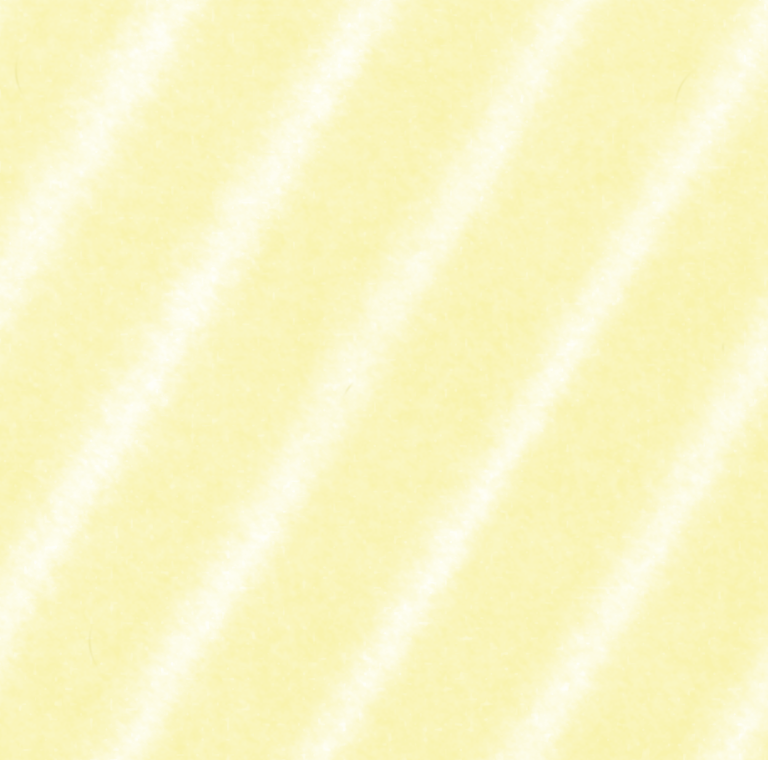
A Shadertoy shader for this texture:

```glsl
// Pale yellow marker strokes on white paper: slanted, evenly spaced streaks of
// bare paper show between the strokes. Each streak is a soft ragged profile in
// a slanted repeat; layered value noise adds blotches, grain and flecks.

const vec3 INK = vec3(0.976, 0.953, 0.680);
const vec3 PAPER = vec3(0.998, 0.998, 0.970);
const vec3 FIBRE = vec3(0.89, 0.86, 0.50);

const float SLANT = 0.605;        // sideways shift per unit of height
const float PERIOD = 0.265;       // horizontal distance between streaks
const float OFFSET = -0.030;      // position of streak 0 on the top edge
const float SOFT_WIDTH = 0.180;   // left flank of a streak, in periods
const float SHARP_WIDTH = 0.135;  // right flank of a streak, in periods
const float STREAK_GAIN = 0.60;   // how much paper shows in a streak
const float BASE_WASH = 0.165;    // paper showing through the plain ink
const float RAGGED = 0.11;        // fraying of the streak edges, in periods
const float BREAKUP = 0.42;       // speckling inside the streaks
const float GRAIN_SCALE = 150.0;  // grain cells per canvas height
const int FLECKS = 5;

float hash(vec2 p) {
    return fract(sin(dot(p, vec2(127.1, 311.7))) * 43758.5453);
}

float valueNoise(vec2 p) {
    vec2 cell = floor(p);
    vec2 f = fract(p);
    f = f * f * (3.0 - 2.0 * f);
    float low = mix(hash(cell), hash(cell + vec2(1.0, 0.0)), f.x);
    float high = mix(hash(cell + vec2(0.0, 1.0)), hash(cell + vec2(1.0)), f.x);
    return mix(low, high, f.y);
}

// Layered noise centred on zero
float fbm(vec2 p) {
    float sum = 0.0;
    float gain = 0.5;
    for (int i = 0; i < 4; i++) {
        sum += gain * (valueNoise(p) - 0.5);
        p = mat2(0.8, 0.6, -0.6, 0.8) * p * 2.03 + 17.3;
        gain *= 0.6;
    }
    return sum;
}

// Amount of bare paper left between two strokes
float streak(vec2 p, vec2 q) {
    float u = (p.x + SLANT * (1.0 - p.y) - OFFSET) / PERIOD;
    float id = floor(u + 0.5);
    float seed = hash(vec2(id, 4.0));
    float drift = valueNoise(vec2(q.y * 4.0, id * 7.3)) - 0.5;
    float swell = valueNoise(vec2(q.y * 3.0 + 9.0, id * 5.1)) - 0.5;

    // Edges fray in small tufts, more on some streaks than on others
    float fray = fbm(q * vec2(34.0, 48.0)) + 0.7 * fbm(q * vec2(90.0, 140.0));
    float d = u - id + 0.045 * drift + RAGGED * mix(0.6, 1.1, seed) * fray;
    float width = d < 0.0 ? SOFT_WIDTH : SHARP_WIDTH;
    width *= 1.0 + 0.25 * (seed - 0.5) + 0.3 * swell;
    float profile = exp(-d * d / (width * width));

    // Paper tooth catches ink unevenly inside the streak
    float tooth = fbm(q * vec2(75.0, 105.0) + 41.0);
    profile *= 1.0 - 0.25 * swell + BREAKUP * tooth;

    // Ink pools slightly along the left side of each streak
    float pool = exp(-pow((d + 0.34) / 0.09, 2.0));
    return STREAK_GAIN * profile - 0.035 * pool;
}

// Short thin fibres scattered over the sheet
float flecks(vec2 p, float aspect) {
    float mask = 0.0;
    for (int i = 0; i < FLECKS; i++) {
        float n = float(i);
        vec2 center = vec2(hash(vec2(n, 1.7)) * aspect, hash(vec2(n, 8.2)));
        float angle = 0.6 + 1.2 * hash(vec2(n, 3.9));
        float len = mix(0.003, 0.022, hash(vec2(n, 6.4)));
        vec2 v = p - center;
        vec2 r = vec2(dot(v, vec2(cos(angle), sin(angle))),
                      dot(v, vec2(-sin(angle), cos(angle))));
        r.y += 8.0 * r.x * r.x;
        r /= vec2(len, 0.0018);
        mask += exp(-dot(r, r));
    }
    return min(mask, 1.0);
}

void mainImage(out vec4 fragColor, in vec2 fragCoord) {
    vec2 p = fragCoord / iResolution.y;
    float aspect = iResolution.x / iResolution.y;

    // Frame across (x) and along (y) the streaks
    vec2 along = normalize(vec2(SLANT, 1.0));
    vec2 q = vec2(dot(p, vec2(along.y, -along.x)), dot(p, along));

    // Blotchy wash, a little deeper toward the lower right
    float bare = BASE_WASH + streak(p, q);
    bare += 0.14 * fbm(p * 7.0) + 0.26 * fbm(p * 55.0);
    bare += 0.045 * (p.y - p.x / aspect);

    // Fine paper grain and small pale speckles
    float grain = valueNoise(q * GRAIN_SCALE * vec2(0.8, 1.1)) - 0.5;
    float fine = valueNoise(p * GRAIN_SCALE * 1.9 + 31.0) - 0.5;
    float speckle = smoothstep(0.78, 1.0, valueNoise(p * GRAIN_SCALE + 73.0));
    bare += 0.16 * grain + 0.10 * fine + 0.20 * speckle;

    vec3 color = mix(INK, PAPER, clamp(bare, 0.0, 1.0));
    color = mix(color, FIBRE, 0.3 * flecks(p, aspect));
    fragColor = vec4(color, 1.0);
}
```
